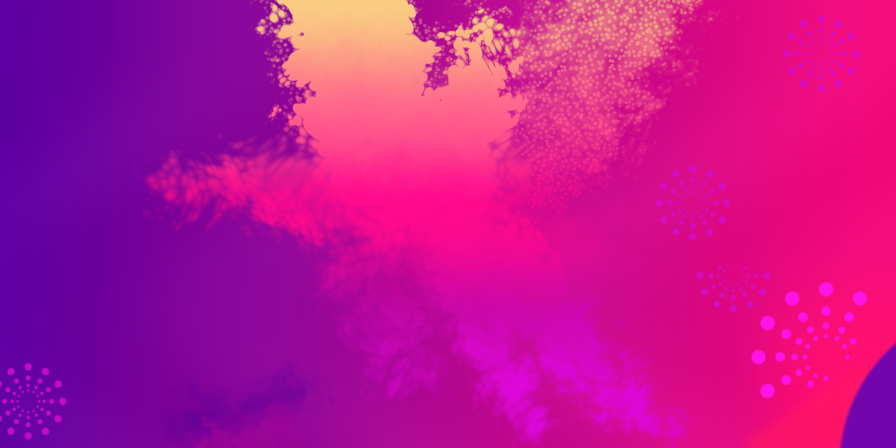
A Shadertoy shader for this background:

```glsl
// Burst of coloured powder over a violet to crimson gradient, with rings of dots.

vec2 hash2(vec2 cell) {
    vec3 q = fract(cell.xyx * vec3(0.1031, 0.1030, 0.0973));
    q += dot(q, q.yzx + 33.33);
    return fract((q.xx + q.yz) * q.zy);
}

// Distance to the nearest scattered point
float cellular(vec2 p) {
    vec2 cell = floor(p), f = fract(p);
    float nearest = 2.0;
    for (int y = -1; y <= 1; y++)
        for (int x = -1; x <= 1; x++) {
            vec2 o = vec2(x, y);
            nearest = min(nearest, length(o + hash2(cell + o) - f));
        }
    return nearest;
}

// Layered cells, centred near zero
float billow(vec2 p) {
    p += 0.018 * sin(p.yx * 23.0 + 2.0 * sin(p * 11.0));
    return cellular(p * 9.0) * 0.42 + cellular(p * 22.0 + 5.0) * 0.3
         + cellular(p * 49.0 + 9.0) * 0.28 - 0.45;
}

// Signed distance to a capsule whose radius runs from ra to rb
float plume(vec2 p, vec2 a, vec2 b, float ra, float rb) {
    float h = clamp(dot(p - a, b - a) / dot(b - a, b - a), 0.0, 1.0);
    return length(p - mix(a, b, h)) - mix(ra, rb, h);
}

float cover(float d, float softness) {
    return smoothstep(softness, -softness, d);
}

// Concentric rings of twelve dots, kept only within an arc around facing
float dotRings(vec2 p, float radius, float facing, float arc) {
    float dots = 0.0, px = 1.0 / iResolution.y, spacing = radians(30.0);
    for (int i = 0; i < 4; i++) {
        float k = pow(0.68, float(i));
        float angle = round(atan(p.y, p.x) / spacing) * spacing;
        vec2 dir = vec2(cos(angle), sin(angle));
        float kept = step(cos(min(arc + 0.35 * float(i), 3.2)) - 0.01, cos(angle - facing));
        float d = length(p - dir * radius * k) - radius * 0.105 * k;
        dots = max(dots, kept * cover(d, px));
    }
    return dots;
}

vec3 backdrop(vec2 p) {
    float x = p.x + 0.06 * (0.5 - p.y);
    vec3 col = mix(vec3(0.36, 0.0, 0.64), vec3(0.53, 0.02, 0.60), smoothstep(-0.1, 0.6, x));
    col = mix(col, vec3(0.77, 0.04, 0.56), smoothstep(0.45, 1.3, x));
    col = mix(col, vec3(0.95, 0.04, 0.48), smoothstep(1.15, 2.0, x));
    return col + 0.012 * sin(p.x * 9.0 + 3.0 * sin(p.y * 5.0));
}

// Peach at the top, hot pink in the middle, magenta below
vec3 powderColour(float y) {
    vec3 col = mix(vec3(0.87, 0.03, 0.86), vec3(0.80, 0.03, 0.67), smoothstep(0.12, 0.34, y));
    col = mix(col, vec3(1.0, 0.04, 0.55), smoothstep(0.28, 0.50, y));
    col = mix(col, vec3(1.0, 0.38, 0.55), smoothstep(0.53, 0.76, y));
    return mix(col, vec3(0.98, 0.80, 0.51), smoothstep(0.72, 1.0, y));
}

void mainImage(out vec4 fragColor, in vec2 fragCoord) {
    vec2 p = fragCoord / iResolution.y;
    p.x *= 2.0 * iResolution.y / iResolution.x;
    float n = billow(p), rough = n * 0.16;
    float grain = smoothstep(0.5, 0.15, cellular(p * 85.0));
    vec3 col = backdrop(p);

    // Violet hollow with a low drift of dust at the bottom left
    col = mix(col, vec3(0.36, 0.0, 0.60), 0.75 * cover(plume(p, vec2(0.44, 0.06), vec2(0.64, 0.11), 0.02, 0.02) + rough, 0.07));
    col = mix(col, vec3(0.63, 0.02, 0.59), 0.75 * cover(plume(p, vec2(0.47, -0.01), vec2(0.63, 0.05), 0.03, 0.04) + rough, 0.025));

    // Grainy spray at the upper right
    float spray = plume(p, vec2(1.21, 0.62), vec2(1.40, 1.03), 0.11, 0.15) + rough * 1.3;
    float dust = cover(spray, 0.05) * (0.38 + 0.32 * grain - 0.9 * n);
    dust = max(dust, 0.65 * grain * cover(spray - 0.02, 0.04));

    // Dense upper plumes, then the softer core and side arm
    float crown = plume(p, vec2(0.75, 1.03), vec2(0.87, 0.62), 0.125, 0.19);
    crown = min(crown, plume(p, vec2(1.08, 0.95), vec2(1.03, 0.60), 0.025, 0.15));
    dust = max(dust, cover(crown + rough * 1.3, mix(0.10, 0.012, smoothstep(0.52, 0.75, p.y))));
    dust = max(dust, grain * 0.6 * cover(crown + rough - 0.025, 0.02) * smoothstep(0.6, 0.8, p.y));
    dust = max(dust, 0.95 * cover(plume(p, vec2(0.97, 0.60), vec2(1.05, 0.41), 0.19, 0.12) + rough, 0.12));
    dust = max(dust, (0.72 - n) * cover(plume(p, vec2(0.41, 0.59), vec2(0.80, 0.57), 0.035, 0.13) + rough, 0.045));

    // Falling magenta tails
    float tails = plume(p, vec2(1.04, 0.43), vec2(1.17, 0.07), 0.11, 0.025);
    tails = min(tails, plume(p, vec2(1.12, 0.40), vec2(1.46, 0.04), 0.12, 0.025));
    dust = max(dust, (0.85 - 0.6 * n) * cover(tails + rough, 0.045));
    dust = max(dust, (0.5 - n) * cover(plume(p, vec2(0.86, 0.42), vec2(0.89, 0.22), 0.14, 0.06) + rough, 0.08));
    dust = max(dust, 0.45 * cover(plume(p, vec2(1.08, 0.50), vec2(1.25, 0.42), 0.14, 0.11) + rough, 0.12));
    col = mix(col, powderColour(p.y + 0.04 * n), clamp(dust, 0.0, 1.0));

    // Red glow and violet disc in the lower right corner
    col = mix(col, vec3(1.0, 0.06, 0.43), 0.9 * cover(length(p - vec2(1.95, 0.13)) - 0.20, 0.14));
    col = mix(col, vec3(1.0, 0.09, 0.39), 0.7 * cover(plume(p, vec2(1.72, -0.02), vec2(1.95, 0.08), 0.06, 0.10), 0.025));
    col = mix(col, vec3(0.45, 0.02, 0.68), cover(length(p - vec2(2.234, -0.04)) - 0.36, 0.006));

    // Dot rings: full circles, then two partial ones
    float rings = dotRings(p - vec2(1.833, 0.88), 0.077, 0.0, 3.2);
    rings = max(rings, dotRings(p - vec2(1.547, 0.547), 0.075, 0.0, 3.2));
    rings = max(rings, dotRings(p - vec2(0.063, 0.104), 0.077, 0.0, 3.2));
    rings = max(rings, dotRings(p - vec2(1.637, 0.385), 0.074, -1.57, 1.6));
    col = mix(col, vec3(0.83, 0.05, 0.80), 0.85 * rings);
    float largeRing = dotRings(p - vec2(1.844, 0.203), 0.151, 2.356, 1.35);
    col = mix(col, vec3(1.0, 0.08, 0.90), largeRing);

    fragColor = vec4(clamp(col, 0.0, 1.0), 1.0);
}
```
